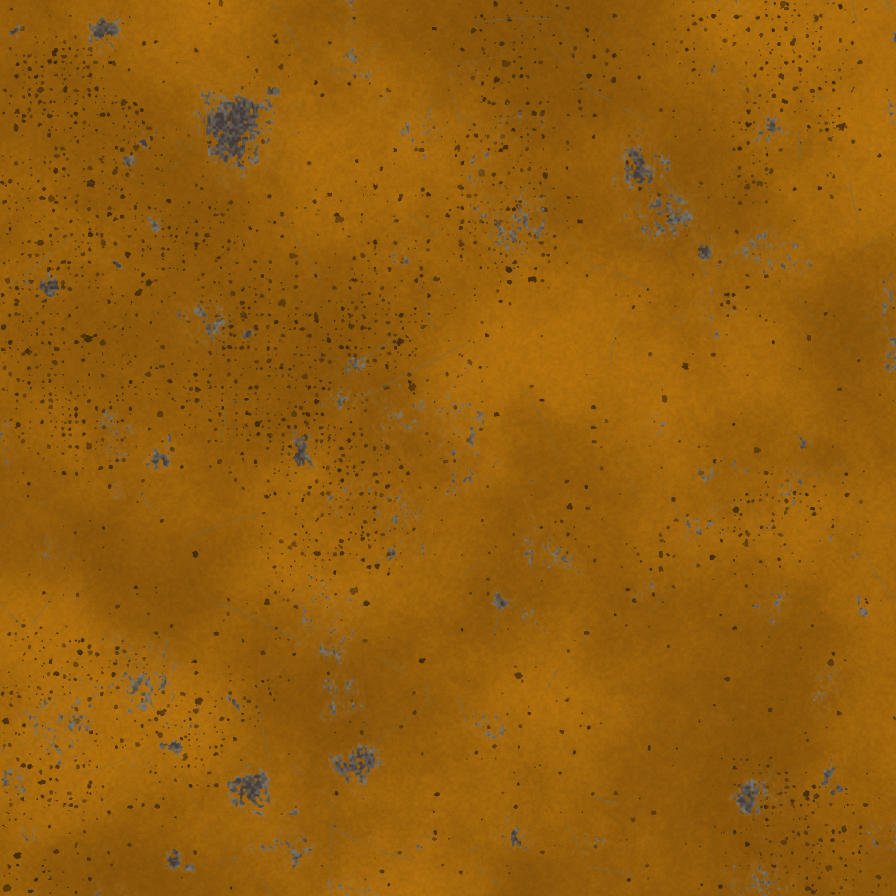
Write a WebGL 2 fragment shader that draws this texture.

```glsl
#version 300 es
precision highp float;
// Worn ochre paint: mottled coat, dark specks, chipped patches and thin scratches.

uniform vec2 u_resolution;
out vec4 fragColor;

const vec3 OCHRE_LIGHT = vec3(0.685, 0.432, 0.048);
const vec3 OCHRE_DARK  = vec3(0.525, 0.325, 0.035);
const vec3 SPECK_COLOR = vec3(0.23, 0.15, 0.05);
const vec3 METAL_LIGHT = vec3(0.46, 0.45, 0.42);
const vec3 METAL_DARK  = vec3(0.21, 0.21, 0.25);
const vec3 SCRATCH_COLOR = vec3(0.41, 0.41, 0.36);
const vec3 WORN_COLOR  = vec3(0.64, 0.46, 0.20);

const float MOTTLE_SCALE = 5.0;
const float GRAIN_AMOUNT = 0.13;
const int   CHIP_COUNT = 44;
const float CHIP_MIN = 0.007;
const float CHIP_MAX = 0.040;
const int   SCRATCH_COUNT = 95;
const float SCRATCH_HALF_WIDTH = 0.0006;
const float SPECK_MIN = 0.0008;
const float SPECK_MAX = 0.0040;

// Integer hash: three values in 0..1
vec3 hash3(ivec3 cell) {
    uvec3 v = uvec3(cell) * 1664525u + 1013904223u;
    v.x += v.y * v.z; v.y += v.z * v.x; v.z += v.x * v.y;
    v ^= v >> 16u;
    v.x += v.y * v.z; v.y += v.z * v.x; v.z += v.x * v.y;
    return vec3(v) / float(0xffffffffu);
}

float noise(vec2 p, int seed) {
    ivec2 i = ivec2(floor(p));
    vec2 f = fract(p);
    f = f * f * (3.0 - 2.0 * f);
    float a = hash3(ivec3(i, seed)).x;
    float b = hash3(ivec3(i + ivec2(1, 0), seed)).x;
    float c = hash3(ivec3(i + ivec2(0, 1), seed)).x;
    float d = hash3(ivec3(i + ivec2(1, 1), seed)).x;
    return mix(mix(a, b, f.x), mix(c, d, f.x), f.y);
}

float fbm(vec2 p, int octaves, int seed) {
    float sum = 0.0, total = 0.0, amp = 0.5;
    for (int i = 0; i < octaves; i++) {
        sum += amp * noise(p, seed + i);
        total += amp;
        amp *= 0.56;
        p = mat2(1.6, 1.2, -1.2, 1.6) * p + 7.3;
    }
    return sum / total;
}

// Offset to a point on a canvas that wraps around
vec2 wrapped(vec2 d) { return fract(d + 0.5) - 0.5; }

// One ragged dot per occupied cell
float specks(vec2 p, float cells, float density, float px, int seed) {
    vec2 q = p * cells;
    ivec2 cell = ivec2(floor(q));
    vec3 h = hash3(ivec3(cell, seed));
    vec3 k = hash3(ivec3(cell, seed + 1));
    float radius = min(mix(SPECK_MIN, SPECK_MAX, k.x * k.x * k.x), 0.3 / cells);
    vec2 center = mix(vec2(0.3), vec2(0.7), h.xy);
    vec2 d = (fract(q) - center) / cells;
    d.x *= mix(0.75, 1.3, k.y);
    float edge = length(d) + radius * 0.9 * (noise(p * 420.0, seed) - 0.5);
    float dot_ = clamp((radius - edge) / px + 0.5, 0.0, 1.0);
    return dot_ * step(h.z, density) * mix(0.5, 0.95, k.z);
}

// Strength of wear around scattered chip centers
float chipField(vec2 p) {
    vec2 warp = vec2(fbm(p * 32.0, 3, 40), fbm(p * 32.0, 3, 50)) - 0.5;
    float field = 0.0;
    for (int i = 0; i < CHIP_COUNT; i++) {
        vec3 h = hash3(ivec3(i, 17, 5));
        float size = mix(CHIP_MIN, CHIP_MAX, pow(h.z, 5.0));
        vec2 d = (wrapped(p - h.xy) + warp * 0.045) / size;
        float strength = mix(0.45, 0.85, hash3(ivec3(i, 23, 9)).x);
        field = max(field, strength * exp(-0.6 * dot(d, d)));
    }
    return field;
}

// Thin bent strokes with faded ends
float scratches(vec2 p, float px) {
    float cover = 0.0;
    for (int i = 0; i < SCRATCH_COUNT; i++) {
        vec3 h = hash3(ivec3(i, 31, 2));
        vec3 k = hash3(ivec3(i, 37, 4));
        float halfLength = mix(0.018, 0.075, h.z * h.z);
        vec2 d = wrapped(p - h.xy);
        if (dot(d, d) > halfLength * halfLength * 1.2) continue;
        float angle = 3.14159 * k.x;
        vec2 dir = vec2(cos(angle), sin(angle));
        float along = dot(d, dir);
        float bend = (k.y - 0.5) * 5.0 * (along * along - 0.3 * halfLength * halfLength);
        float across = abs(dot(d, vec2(-dir.y, dir.x)) - bend);
        float line = clamp((SCRATCH_HALF_WIDTH - across) / px + 0.5, 0.0, 1.0);
        float ends = 1.0 - smoothstep(0.6, 1.0, abs(along) / halfLength);
        cover = max(cover, line * ends * mix(0.25, 1.0, k.z));
    }
    return cover * smoothstep(0.1, 0.55, noise(p * 130.0, 60));
}

void main() {
    float shortSide = min(u_resolution.x, u_resolution.y);
    vec2 p = gl_FragCoord.xy / shortSide;
    float px = 1.0 / shortSide;

    // Mottled coat with fine grain
    float mottle = fbm(p * MOTTLE_SCALE, 6, 1);
    float grain = 0.5 * (noise(p * 500.0, 11) + noise(p * 230.0, 12)) - 0.5;
    vec3 color = mix(OCHRE_DARK, OCHRE_LIGHT, smoothstep(0.2, 0.8, mottle));
    color *= 1.0 + GRAIN_AMOUNT * grain;

    // Dark specks, denser in clusters
    float cluster = smoothstep(0.42, 0.75, fbm(p * 6.0 + 3.7, 4, 20));
    float speck = max(specks(p, 75.0, 0.03 + 0.4 * cluster, px, 70),
                      specks(p + 0.37, 135.0, 0.03 + 0.4 * cluster, px, 80));
    color = mix(color, SPECK_COLOR, speck);

    // Pale rubbed areas and bare chips with torn edges
    float rubbed = smoothstep(0.54, 0.78, fbm(p * 15.0 + 9.1, 4, 30));
    float field = max(chipField(p), 0.36 * rubbed);
    float tear = 0.45 * noise(p * vec2(150.0, 95.0), 90) + 0.55 * noise(p * vec2(360.0, 270.0), 91);
    float halo = smoothstep(0.05, 0.5, field) * smoothstep(0.75, 0.3, tear);
    color = mix(color, WORN_COLOR, 0.4 * halo);
    float chip = smoothstep(-0.04, 0.10, field - tear);
    float tone = noise(p * 330.0, 95) - 0.6 * smoothstep(0.35, 0.8, field) + 0.3;
    vec3 metal = mix(METAL_DARK, METAL_LIGHT, clamp(tone, 0.0, 1.0));
    color = mix(color, metal, 0.85 * chip);

    color = mix(color, SCRATCH_COLOR, 0.75 * scratches(p, px));
    fragColor = vec4(color, 1.0);
}
```
